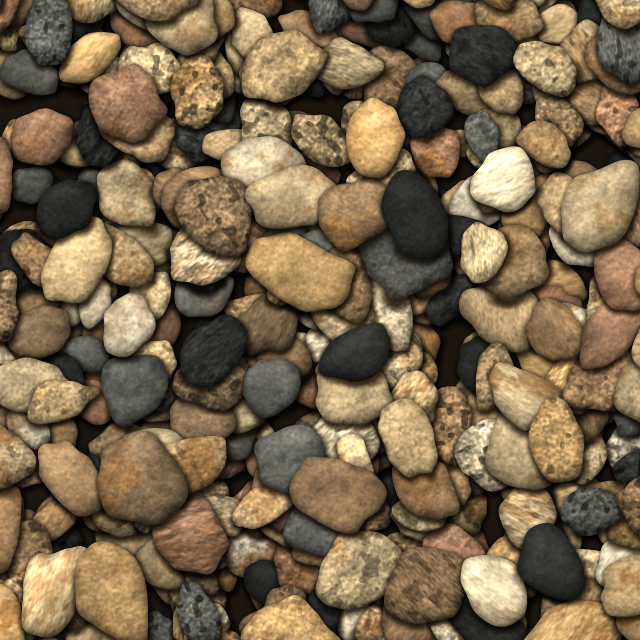
A Shadertoy shader for this texture:

```glsl
const int LAYERS = 5;
const int SIDES = 7;
const float TAU = 6.28319;
const float GRID_DEEP = 12.5;          // stones per canvas height, bottom layer
const float GRID_TOP = 8.5;            // same for the top layer
const float FILL_TOP = 0.42;           // share of occupied cells on top
const float DEEP_LIGHT = 0.76;         // brightness of the bottom layer
const float JITTER = 0.7;
const vec2 RADIUS = vec2(0.45, 0.70);  // in cells
const vec2 ASPECT = vec2(0.58, 0.98);
const vec2 ANGULARITY = vec2(3.6, 11.0);
const float WOBBLE = 0.2;
const float SHADOW_SOFTNESS = 0.0115;
const vec2 SHADOW_OFFSET = vec2(0.002, -0.005);
const vec3 SHADOW_FLOOR = vec3(0.24, 0.21, 0.17);
const float GRAIN = 14.0;
const float SPECKLE = 0.36;
const vec3 LIGHT = vec3(-0.2, 0.53, 0.82);
const vec3 GAP_COLOR = vec3(0.11, 0.085, 0.055);
const vec3 RUST = vec3(0.66, 0.45, 0.24);
const vec3 STONE_COLORS[12] = vec3[12](
    vec3(0.97, 0.91, 0.77),   // cream
    vec3(0.93, 0.85, 0.69),   // sand
    vec3(0.84, 0.72, 0.52),   // beige
    vec3(0.83, 0.67, 0.44),   // ochre
    vec3(0.76, 0.64, 0.46),   // tan
    vec3(0.61, 0.49, 0.35),   // brown
    vec3(0.66, 0.50, 0.38),   // reddish
    vec3(0.79, 0.70, 0.53),   // warm grey
    vec3(0.56, 0.46, 0.34),   // umber
    vec3(0.85, 0.75, 0.56),   // straw
    vec3(0.39, 0.39, 0.36),   // green grey
    vec3(0.17, 0.17, 0.16));  // slate

vec4 hash4(vec2 p) {
    vec4 q = fract(p.xyxy * vec4(0.1031, 0.1030, 0.0973, 0.1099));
    q += dot(q, q.wzxy + 33.33);
    return fract((q.xxyz + q.yzzw) * q.zywx);
}

float noise(vec2 p) {
    vec2 i = floor(p), f = fract(p);
    f = f * f * (3.0 - 2.0 * f);
    float low = mix(hash4(i).x, hash4(i + vec2(1, 0)).x, f.x);
    float high = mix(hash4(i + vec2(0, 1)).x, hash4(i + vec2(1, 1)).x, f.x);
    return mix(low, high, f.y);
}

float fbm(vec2 p) {
    float sum = 0.0, gain = 0.5;
    for (int i = 0; i < 5; i++) {
        sum += gain * noise(p);
        p = mat2(1.68, 1.26, -1.26, 1.68) * p + 17.3;
        gain *= 0.62;
    }
    return sum / 1.195;
}

// Rounded irregular polygon: 1 on the outline, 0 at the centre
float outline(vec2 q, vec2 id, float k, out vec2 grad) {
    float sum = 1e-20;
    grad = vec2(0);
    for (int i = 0; i < SIDES; i++) {
        vec4 rnd = hash4(id + 7.3 * float(i + 1));
        float angle = (float(i) + 0.7 * rnd.x) * TAU / float(SIDES);
        vec2 side = vec2(cos(angle), sin(angle)) / mix(0.78, 1.1, rnd.y);
        float reach = max(dot(q, side), 0.0);
        float weight = pow(reach, k - 1.0);
        sum += weight * reach;
        grad += weight * side;
    }
    float f = pow(sum, 1.0 / k);
    grad *= pow(f, 1.0 - k);
    return f;
}

vec3 stoneColor(vec2 local, vec2 dir, vec2 lightDir, float f, vec2 id) {
    vec4 kind = hash4(id + 91.7), look = hash4(id + 53.1);
    // Dark kinds are a little more frequent than the others
    vec3 albedo = STONE_COLORS[int(pow(kind.x, 0.86) * 11.99)];
    albedo *= mix(0.9, 1.12, kind.y);
    float rough = kind.z * kind.z;

    // Mottling, bands, stains, pits and speckles
    vec2 stretch = mix(vec2(1.0), vec2(0.7, 1.4), step(0.75, kind.w));
    vec2 uv = local * stretch * GRAIN + look.xy * 60.0;
    float mottle = fbm(uv);
    float relief = mottle - fbm(uv + lightDir * stretch * 0.06);
    albedo *= 0.65 + 0.74 * mottle;
    float stain = smoothstep(0.5, 0.66, fbm(uv * 1.3 + 31.0));
    float pale = smoothstep(0.35, 0.65, albedo.r);
    albedo = mix(albedo, RUST * (0.6 + 0.7 * mottle), stain * look.z * 0.7 * pale);
    float pits = smoothstep(0.68, 0.82, noise(uv * 6.0));
    albedo *= 1.0 - pits * (0.08 + 0.42 * rough);
    albedo *= 1.0 + SPECKLE * (0.5 + rough) * (noise(uv * 17.0) - 0.5);

    // Domed surface under soft light from above
    float slope = 0.85 * pow(min(f, 1.0), mix(1.8, 3.4, look.w));
    vec3 normal = vec3(dir * slope, sqrt(1.0 - slope * slope));
    vec3 light = normalize(LIGHT);
    float diffuse = max(dot(normal, light), 0.0);
    float shade = 0.45 + 0.69 * diffuse + relief * (1.0 + 2.5 * rough);
    shade *= 1.0 - 0.25 * pow(min(f, 1.0), 8.0);
    float gloss = pow(max(dot(normal, normalize(light + vec3(0, 0, 1))), 0.0), 24.0);
    return albedo * max(shade, 0.08) + 0.04 * gloss * (1.0 - rough);
}

void mainImage(out vec4 fragColor, in vec2 fragCoord) {
    vec2 p = fragCoord / iResolution.y;
    float edge = 0.6 / iResolution.y;
    vec3 color = GAP_COLOR;

    // Heap the stones from the bottom layer up
    for (int layer = 0; layer < LAYERS; layer++) {
        float level = float(layer) / float(LAYERS - 1);
        float grid = mix(GRID_DEEP, GRID_TOP, level);
        vec2 shift = vec2(3.37, 5.71) * float(layer + 1);
        vec2 home = floor(p * grid + shift);
        for (int n = 0; n < 9; n++) {
            vec2 cell = home + vec2(n % 3, n / 3) - 1.0;
            vec2 id = cell + 41.0 * float(layer + 1);
            vec4 place = hash4(id), form = hash4(id + 23.9);
            if (place.z > mix(1.0, FILL_TOP, level)) continue;

            vec2 center = (cell + 0.5 + JITTER * (place.xy - 0.5) - shift) / grid;
            float turn = place.w * TAU;
            mat2 spin = mat2(cos(turn), -sin(turn), sin(turn), cos(turn));
            vec2 local = spin * (p - center);
            vec2 axes = mix(RADIUS.x, RADIUS.y, form.x) / grid
                      * vec2(1.0, mix(ASPECT.x, ASPECT.y, form.y));
            vec2 q = local / axes;
            if (dot(q, q) > 3.6) continue;
            q *= 1.0 + WOBBLE * (noise(q * 2.3 + id * 7.0) - 0.5);

            vec2 grad;
            float k = mix(ANGULARITY.x, ANGULARITY.y, form.z * form.z);
            float f = outline(q, id, k, grad);
            grad = (grad / axes) * spin;
            float steep = max(length(grad), 1e-3);
            vec2 dir = grad / steep;
            float dist = (f - 1.0) / steep;

            float shadow = dist - dot(dir, SHADOW_OFFSET);
            color *= mix(SHADOW_FLOOR, vec3(1), smoothstep(-0.004, SHADOW_SOFTNESS, shadow));
            if (dist < edge) {
                vec3 stone = stoneColor(local, dir, spin * normalize(LIGHT.xy), f, id);
                stone *= mix(DEEP_LIGHT, 1.0, sqrt(level));
                color = mix(color, stone, 1.0 - smoothstep(-edge, edge, dist));
            }
        }
    }
    fragColor = vec4(clamp(color, 0.0, 1.0), 1.0);
}
```
